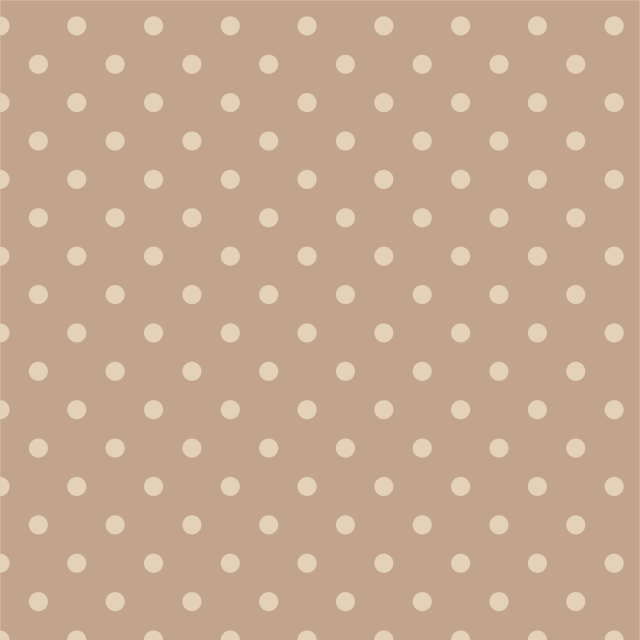
Give the GLSL for this pattern, as a WebGL 2 fragment shader.

```glsl
#version 300 es
precision highp float;

uniform vec2 u_resolution;
out vec4 fragColor;

const vec3 CLAY = vec3(0.76, 0.64, 0.55);
const vec3 CREAM = vec3(0.89, 0.82, 0.72);

const float SPACING = 0.11995;    // distance between dots in one row
const float DOT_RADIUS = 0.0149;
const float HAIRLINE = 0.001;     // pale trim on the outer edge
const float TRIM_STRENGTH = 0.5;

// Distance to the nearest point of a square grid
float gridDistance(vec2 p, float spacing) {
    return length((fract(p / spacing + 0.5) - 0.5) * spacing);
}

// Two interleaved grids form staggered rows of dots
float staggeredDots(vec2 p, float spacing, float radius) {
    float evenRows = gridDistance(p, spacing);
    float oddRows = gridDistance(p - 0.5 * spacing, spacing);
    return min(evenRows, oddRows) - radius;
}

// Distance to the left, right and top edges
float trimDistance(vec2 p, vec2 size, float width) {
    return min(min(p.x, size.x - p.x), size.y - p.y) - width;
}

// Smooth coverage of a signed distance
float coverage(float distance, float softness) {
    return 1.0 - smoothstep(-softness, softness, distance);
}

void main() {
    float unit = min(u_resolution.x, u_resolution.y);
    vec2 p = gl_FragCoord.xy / unit;
    vec2 size = u_resolution / unit;
    float softness = 0.7 / unit;

    float dots = coverage(staggeredDots(p, SPACING, DOT_RADIUS), softness);
    float trim = coverage(trimDistance(p, size, HAIRLINE), softness);

    vec3 color = mix(CLAY, CREAM, max(dots, trim * TRIM_STRENGTH));
    fragColor = vec4(color, 1.0);
}
```
